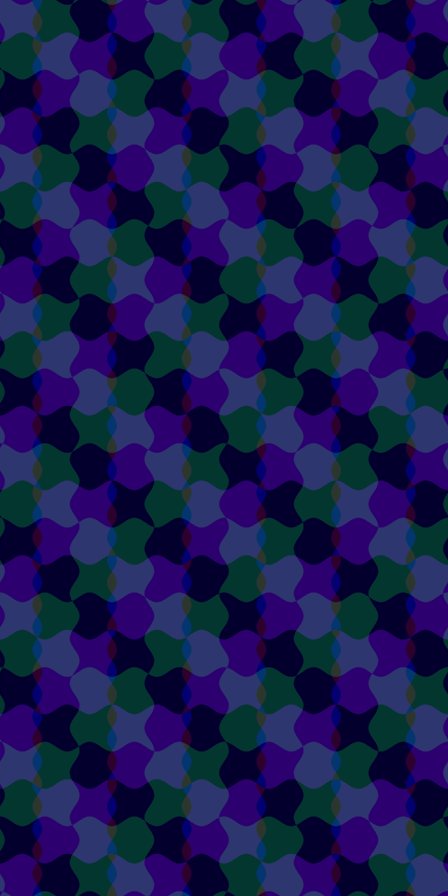
Give the GLSL for this pattern, as a WebGL 2 fragment shader.

```glsl
#version 300 es
precision highp float;
// Wavy four-colour checks, 3 tiles across and 6 down, each 4 x 4 cells.
// Red, green and blue each draw one two-cell checkerboard, bent by sines a
// little longer than a cell, so cell outlines drift from round to pinched.

uniform vec2 u_resolution;
out vec4 fragColor;

const float PI = 3.14159265;
const vec2 TILES = vec2(3.0, 6.0);
const float CELLS_PER_TILE = 4.0;
const float WAVE_LENGTH = 1.2;  // in cells
const float WAVE_HEIGHT = 0.13; // in cells

const vec3 DARK = vec3(0.01, 0.0, 0.18);
const vec3 LIGHT = vec3(0.175, 0.21, 0.435);

// Bends the cell grid; each channel has its own quarter or half turn of phase.
vec2 bend(vec2 cell, float channel, float height) {
    vec2 phase = 2.0 * PI * cell / WAVE_LENGTH;
    float sideways = cos(phase.y - 0.5 * PI * channel);
    float upright = -cos(phase.x + PI * channel);
    return cell + height * vec2(sideways, upright);
}

// Checkerboard of two-cell squares from 0 to 1, with edges one pixel soft.
float softChecks(vec2 cell, vec2 pixel) {
    vec2 edgeDistance = cos(0.5 * PI * cell) / (0.5 * PI);
    vec2 side = clamp(edgeDistance / (0.6 * pixel), -1.0, 1.0);
    return 0.5 + 0.5 * side.x * side.y;
}

// Brightness of one colour channel, 0 for dark and 1 for light.
float channelChecks(vec2 cell, vec2 pixel, float channel) {
    return softChecks(bend(cell, channel, WAVE_HEIGHT) - channel, pixel);
}

void main() {
    vec2 uv = gl_FragCoord.xy / u_resolution;
    vec2 grid = TILES * CELLS_PER_TILE;
    vec2 cell = vec2(uv.x, 1.0 - uv.y) * grid; // rows run downward
    vec2 pixel = grid / u_resolution;

    vec3 light = vec3(0.0);
    for (int i = 0; i < 3; i++) {
        light[i] = channelChecks(cell, pixel, float(i));
    }
    fragColor = vec4(mix(DARK, LIGHT, light), 1.0);
}
```
